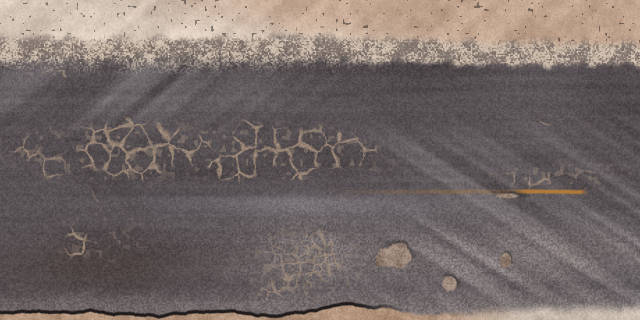
Reproduce this texture procedurally as a Shadertoy shader.

```glsl
// Weathered, cracked asphalt road between dusty sand shoulders, seen from above.

float hash(vec2 p) {
    vec3 q = fract(vec3(p.xyx) * 0.1031);
    q += dot(q, q.yzx + 33.33);
    return fract((q.x + q.y) * q.z);
}

float noise(vec2 p) {
    vec2 i = floor(p), f = fract(p);
    f = f * f * (3.0 - 2.0 * f);
    return mix(mix(hash(i), hash(i + vec2(1, 0)), f.x),
               mix(hash(i + vec2(0, 1)), hash(i + vec2(1, 1)), f.x), f.y);
}

float fbm(vec2 p) {
    float sum = 0.0, amp = 0.5;
    for (int i = 0; i < 5; i++) {
        sum += amp * noise(p);
        p = mat2(1.6, 1.2, -1.2, 1.6) * p + 7.3;
        amp *= 0.5;
    }
    return sum;
}

// Soft elliptical region weight
float blob(vec2 p, vec2 centre, vec2 radius) {
    vec2 q = (p - centre) / radius;
    return exp(-dot(q, q));
}

// Distance to the nearest border between scattered cells
float cellBorder(vec2 p) {
    vec2 cell = floor(p);
    float near = 9.0, second = 9.0;
    for (int y = -1; y <= 1; y++)
    for (int x = -1; x <= 1; x++) {
        vec2 c = cell + vec2(x, y);
        float d = length(c + 0.1 + 0.8 * vec2(hash(c), hash(c + 57.0)) - p);
        second = min(second, max(near, d));
        near = min(near, d);
    }
    return 0.5 * (second - near);
}

// Broken crack lines; coverage decides how many survive
float cracks(vec2 p, float scale, float width, float coverage) {
    vec2 warp = vec2(fbm(p * 18.0), fbm(p * 18.0 + 40.0)) - 0.5;
    float d = cellBorder((p + 0.045 * warp) * scale) / scale;
    width *= 0.4 + 1.2 * noise(p * 45.0);
    float px = 0.8 / iResolution.y;
    float kept = smoothstep(0.0, 0.2, coverage - 0.25 - 0.7 * noise(p * 13.0 + 3.0));
    return kept * (1.0 - smoothstep(width - px, width + px, d));
}

void mainImage(out vec4 fragColor, in vec2 fragCoord) {
    vec2 p = fragCoord / iResolution.y;
    p.x *= 2.0 * iResolution.y / iResolution.x;
    float px = 1.0 / iResolution.y;
    float grain = noise(p * 230.0) - 0.5;
    float rough = fbm(p * 28.0);
    float broad = fbm(p * vec2(3.0, 6.0));

    // Asphalt with lengthwise wear and diagonal dust streaks
    float wear = noise(vec2(p.x * 1.5, p.y * 48.0)) + noise(vec2(p.x * 3.0, p.y * 110.0)) - 1.0;
    vec3 col = mix(vec3(0.285, 0.26, 0.27), vec3(0.38, 0.355, 0.37), broad);
    col += 0.03 * wear;
    float rise = noise(vec2((p.y - 0.85 * p.x) * 30.0, p.x * 2.0));
    float fall = noise(vec2((p.y + 0.63 * p.x) * 42.0, p.x * 2.0));
    col += 0.17 * rise * rise * blob(p, vec2(0.4, 0.73), vec2(0.45, 0.13));
    col += 0.11 * fall * fall * smoothstep(1.0, 1.4, p.x) * smoothstep(0.72, 0.5, p.y);

    // Brown stain and pale dust drifts
    col = mix(col, vec3(0.30, 0.255, 0.245), 0.65 * blob(p, vec2(0.3, 0.17), vec2(0.4, 0.1)));
    col += vec3(0.10, 0.10, 0.11) * blob(p, vec2(0.95, 0.36), vec2(0.35, 0.035)) * (0.5 + broad);
    float drift = blob(p, vec2(1.62, 0.2), vec2(0.5, 0.11)) * (0.35 + 0.7 * fall);
    drift += 0.55 * blob(p, vec2(0.95, 0.21), vec2(0.26, 0.12)) * (0.4 + rough);
    drift += 0.5 * smoothstep(0.12, 0.03, p.y + 0.05 * (rough - 0.5));
    col = mix(col, vec3(0.60, 0.56, 0.55), clamp(drift * 0.75, 0.0, 0.85));
    col += grain * (0.09 + 0.12 * drift);

    // Dust-filled crack networks
    float wide = 0.95 * blob(p, vec2(0.38, 0.53), vec2(0.5, 0.11))
               + 0.8 * blob(p, vec2(1.0, 0.52), vec2(0.27, 0.1))
               + 0.8 * blob(p, vec2(1.75, 0.45), vec2(0.35, 0.055))
               + 0.65 * blob(p, vec2(0.3, 0.25), vec2(0.27, 0.14))
               + 0.5 * blob(p, vec2(1.78, 0.61), vec2(0.25, 0.07))
               + 0.6 * blob(p, vec2(0.14, 0.77), vec2(0.15, 0.03));
    float dense = 1.05 * blob(p, vec2(0.95, 0.17), vec2(0.24, 0.13));
    float crack = max(cracks(p, 15.0, 0.0032, wide), 0.75 * cracks(p, 30.0, 0.0025, dense));
    col = mix(col, vec3(0.66, 0.57, 0.49) + 0.15 * grain, 0.8 * crack);
    float chips = smoothstep(0.72, 0.8, noise(p * 70.0)) * smoothstep(0.3, 0.8, wide + dense);
    col = mix(col, vec3(0.60, 0.53, 0.47), 0.45 * chips);

    // Worn yellow line
    float line = 1.0 - smoothstep(0.003, 0.003 + 2.0 * px, abs(p.y - 0.401 - 0.004 * (rough - 0.5)));
    float paint = mix(0.3 * smoothstep(0.95, 1.45, p.x), 0.9, smoothstep(1.58, 1.66, p.x));
    paint *= smoothstep(1.84, 1.81, p.x) * smoothstep(0.2, 0.55, noise(p * vec2(35.0, 90.0)) + 0.2);
    col = mix(col, vec3(0.72, 0.49, 0.21), line * paint);

    // Potholes: centre and radii
    vec4 holes[4] = vec4[4](vec4(1.237, 0.2, 0.056, 0.038), vec4(1.405, 0.113, 0.025, 0.025),
                            vec4(1.58, 0.188, 0.016, 0.022), vec4(1.59, 0.388, 0.035, 0.008));
    for (int i = 0; i < 4; i++) {
        vec2 q = (p - holes[i].xy) / holes[i].zw;
        float d = (length(q) - 1.0 + 0.9 * (rough - 0.5)) * holes[i].w;
        float shade = smoothstep(-0.4, 1.0, dot(q, vec2(0.5, 0.7)));
        col *= 1.0 - 0.35 * smoothstep(0.012, 0.0, abs(d)) * shade;
        vec3 fill = vec3(0.59, 0.51, 0.46) + 0.3 * (rough - 0.5) + 0.15 * grain;
        col = mix(col, fill, smoothstep(px, -px, d));
    }

    // Upper shoulder: crumbled fringe, then sand
    float edge = p.y + 0.035 * (rough - 0.5) - 0.803 - 0.012 * blob(p, vec2(0.95, 0.8), vec2(0.5)) + 0.006 * p.x;
    vec3 sand = mix(vec3(0.85, 0.79, 0.735), vec3(0.75, 0.635, 0.55),
                    smoothstep(0.3, 1.4, p.x + 0.8 * (broad - 0.5) + 2.0 * (p.y - 0.93)));
    sand += 0.10 * (rise - 0.5) + 0.12 * (rough - 0.5) + 0.07 * grain;
    sand *= 1.0 - 0.4 * smoothstep(0.87, 0.93, noise(p * 95.0));
    vec3 gravel = mix(vec3(0.53, 0.48, 0.45), vec3(0.78, 0.715, 0.65), smoothstep(0.3, 0.7, rough + 0.5 * grain));
    float pebbleFade = smoothstep(-0.035, 0.035, edge + 0.025 * grain);
    pebbleFade = mix(pebbleFade, smoothstep(-0.01, 0.012, edge), smoothstep(0.7, 1.4, p.x));
    col = mix(col, gravel + 0.12 * grain, pebbleFade);
    col = mix(col, sand, smoothstep(0.055, 0.09, edge));

    // Lower shoulder with a shadowed broken lip
    float lip = 0.014 + 0.026 * exp(-pow((p.x - 1.1) / 0.13, 2.0))
              + 0.02 * smoothstep(1.4, 1.65, p.x) + 0.035 * (fbm(vec2(p.x * 14.0, 2.0)) - 0.5);
    float above = p.y - lip;
    float shadow = smoothstep(0.014, 0.007, above) * smoothstep(1.3, 1.1, p.x);
    col = mix(col, vec3(0.09, 0.075, 0.075), 0.9 * shadow);
    vec3 lowSand = mix(vec3(0.69, 0.57, 0.48), vec3(0.80, 0.75, 0.70), smoothstep(1.3, 1.7, p.x));
    float soft = mix(px, 0.022, smoothstep(1.2, 1.6, p.x));
    col = mix(col, lowSand + 0.2 * (rough - 0.5) + 0.1 * grain, smoothstep(soft, -soft, above));

    fragColor = vec4(clamp(col, 0.0, 1.0), 1.0);
}
```
